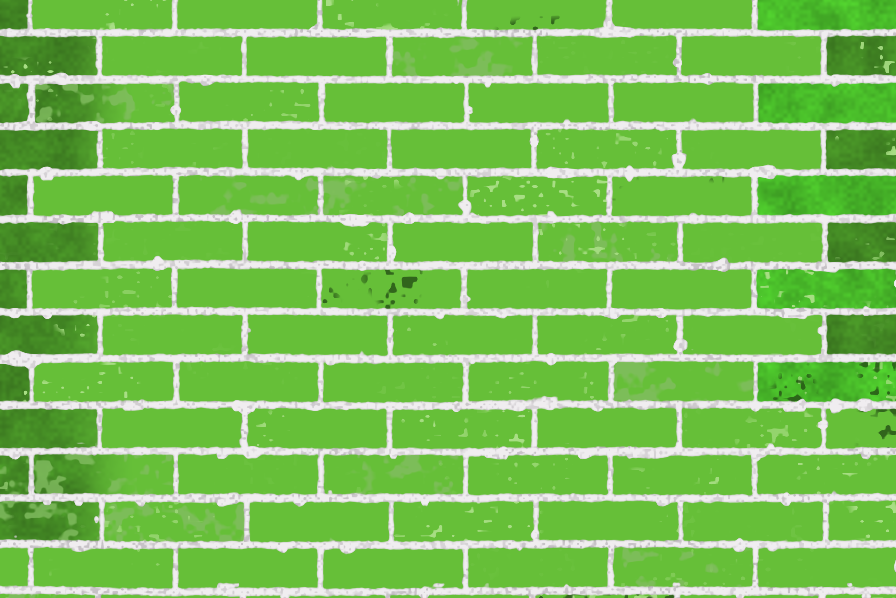
This texture is drawn by a Shadertoy shader. Its source:

```glsl
const vec2 PITCH = vec2(0.2422, 0.0779);   // brick plus joint, in canvas heights
const vec2 JOINT = vec2(0.0092, 0.0128);
const vec2 ORIGIN = vec2(0.051, 0.0117);

const vec3 PAINT = vec3(0.40, 0.75, 0.22);
const vec3 AGED_DARK = vec3(0.26, 0.53, 0.14);
const vec3 AGED_BRIGHT = vec3(0.28, 0.72, 0.16);
const vec3 SCUFF = vec3(0.51, 0.74, 0.38);
const vec3 FLECK = vec3(0.66, 0.87, 0.52);
const vec3 SOOT = vec3(0.14, 0.31, 0.08);
const vec3 MORTAR = vec3(0.94, 0.93, 0.94);
const vec3 MORTAR_GRIT = vec3(0.76, 0.74, 0.76);

float hash(vec2 p) {
    vec3 q = fract(vec3(p.xyx) * 0.1031);
    q += dot(q, q.yzx + 33.33);
    return fract((q.x + q.y) * q.z);
}

float noise(vec2 p) {
    vec2 i = floor(p), f = fract(p);
    f = f * f * (3.0 - 2.0 * f);
    float low = mix(hash(i), hash(i + vec2(1, 0)), f.x);
    float high = mix(hash(i + vec2(0, 1)), hash(i + vec2(1, 1)), f.x);
    return mix(low, high, f.y);
}

float roundedBox(vec2 p, vec2 halfSize, float radius) {
    vec2 q = abs(p) - halfSize + radius;
    return length(max(q, 0.0)) + min(max(q.x, q.y), 0.0) - radius;
}

// Running bond: returns the brick id and its local position and centre
vec2 brickCell(vec2 p, out vec2 local, out vec2 centre) {
    float row = floor((p.y - ORIGIN.y) / PITCH.y);
    float shift = ORIGIN.x + 0.475 * PITCH.x * mod(row, 2.0);
    shift += 0.010 * (hash(vec2(row, 7.0)) - 0.5);
    vec2 id = vec2(floor((p.x - shift) / PITCH.x), row);
    centre = vec2(shift, ORIGIN.y) + (id + 0.5) * PITCH;
    local = p - centre;
    return id;
}

// Uneven edges with occasional larger chips
float brickEdge(vec2 p, vec2 local, float seed) {
    vec2 nudge = vec2(seed - 0.5, fract(seed * 13.0) - 0.5) * 0.002;
    float d = roundedBox(local - nudge, 0.5 * (PITCH - JOINT), 0.003);
    d += 0.0026 * (noise(p * 75.0) - 0.5) + 0.0016 * (noise(p * 190.0) - 0.5);
    return d + 0.007 * smoothstep(0.78, 0.95, noise(p * 38.0 + 60.0));
}

// Unevenly painted bricks towards the sides of the wall
vec3 agedPaint(vec2 p, vec2 centre, float seed, float aspect) {
    float left = step(centre.x, 0.08 + 0.13 * seed) * step(0.1, centre.y);
    float right = step(aspect - 0.2, centre.x) * step(0.33, centre.y);
    float bright = right * step(centre.x, aspect - 0.06);
    vec3 aged = mix(AGED_DARK, AGED_BRIGHT, bright);
    float mottle = 0.6 * noise(p * 28.0) + 0.4 * noise(p * 150.0);
    aged *= 0.83 + 0.36 * mottle;
    float fade = smoothstep(0.23, 0.10, p.x) * left;
    return mix(PAINT, aged, max(fade, right));
}

vec3 addWear(vec3 colour, vec2 p, float seed) {
    float scuffed = step(0.88, seed);
    float scuff = smoothstep(0.58, 0.72, 0.65 * noise(p * 42.0) + 0.35 * noise(p * 110.0));
    colour = mix(colour, SCUFF, 0.8 * scuff * scuffed);

    float flecked = smoothstep(0.3, 0.9, fract(seed * 31.0));
    float area = smoothstep(0.42, 0.65, noise(p * 15.0 + 20.0));
    float fleck = smoothstep(0.80, 0.89, noise(p * vec2(95.0, 125.0)));
    colour = mix(colour, FLECK, fleck * area * flecked);

    float sooty = step(seed, 0.035);
    float soot = smoothstep(0.68, 0.80, noise(p * 105.0 + 90.0));
    return mix(colour, SOOT, 0.8 * soot * area * sooty);
}

vec3 mortarColour(vec2 p, float edge) {
    float grit = smoothstep(0.50, 0.88, noise(p * 210.0 + 11.0));
    float stain = smoothstep(0.45, 0.8, noise(p * vec2(9.0, 22.0)));
    float shade = smoothstep(0.0035, 0.0, edge);
    vec3 colour = mix(MORTAR, MORTAR_GRIT, grit * (0.55 + 0.35 * stain));
    return colour * (1.0 - 0.09 * shade);
}

void mainImage(out vec4 fragColor, in vec2 fragCoord) {
    vec2 p = fragCoord / iResolution.y;
    float aspect = iResolution.x / iResolution.y;
    float pixel = 1.0 / iResolution.y;

    // Slight sag in the courses
    vec2 laid = p + vec2(0.0, 0.004 * (noise(p * vec2(3.0, 2.0)) - 0.5));
    vec2 local, centre;
    vec2 id = brickCell(laid, local, centre);
    float seed = hash(id + 41.0);

    float edge = brickEdge(p, local, seed);
    vec3 brick = addWear(agedPaint(p, centre, seed, aspect), p, seed);
    float mortar = smoothstep(-0.8 * pixel, 0.8 * pixel, edge);
    fragColor = vec4(mix(brick, mortarColour(p, edge), mortar), 1.0);
}
```
